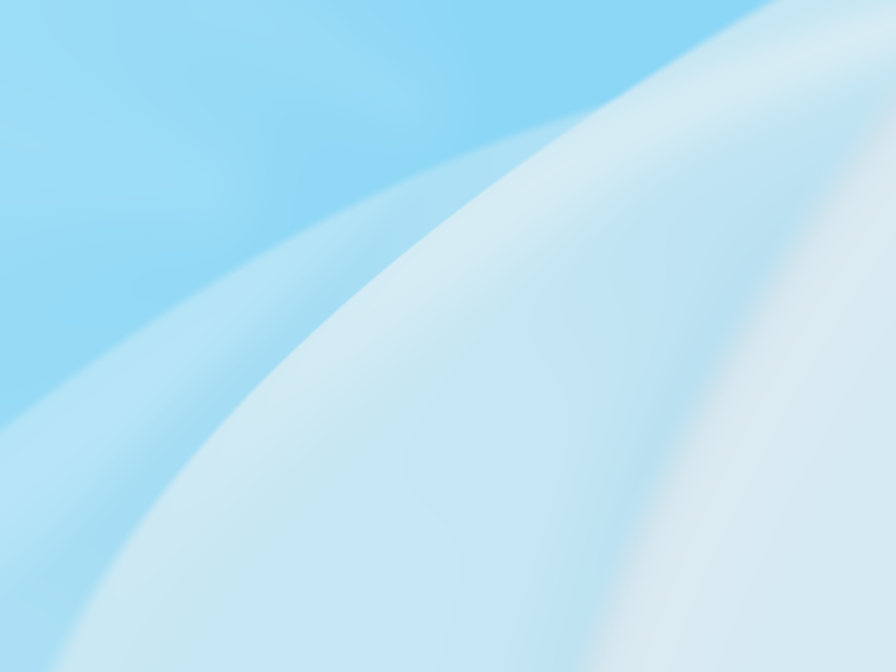
Reproduce this background procedurally as a Shadertoy shader.

```glsl
// Soft overlapping sheets sweeping up to the right across a pale blue sky.
// Each sheet is bounded by a parabola; its signed distance drives both the
// blurred edge and the highlights and shadows laid along the fold.

const vec3 SKY_LIGHT   = vec3(0.608, 0.861, 0.965);
const vec3 SKY_DEEP    = vec3(0.548, 0.842, 0.965);
const vec3 SKY_STREAK  = vec3(0.632, 0.874, 0.970);
const vec3 BACK_SHADE  = vec3(0.645, 0.865, 0.956);
const vec3 BACK_LIGHT  = vec3(0.718, 0.896, 0.966);
const vec3 MID_BASE    = vec3(0.777, 0.904, 0.952);
const vec3 MID_COOL    = vec3(0.745, 0.890, 0.952);
const vec3 MID_CREST   = vec3(0.850, 0.930, 0.960);
const vec3 MID_SHADOW  = vec3(0.715, 0.875, 0.940);
const vec3 FRONT_BASE  = vec3(0.838, 0.917, 0.954);
const vec3 FRONT_CREST = vec3(0.860, 0.920, 0.948);
const vec3 FRONT_RIM   = vec3(0.825, 0.887, 0.918);

// Approximate distance from v to the parabola k.x + k.y*u + k.z*u*u.
float parabolaDistance(float u, float v, vec3 k) {
    float slope = k.y + 2.0 * k.z * u;
    return (v - k.x - u * (k.y + k.z * u)) / sqrt(1.0 + slope * slope);
}

float bell(float x, float width) {
    return exp(-x * x / (width * width));
}

// Bell with separate widths on its negative and positive sides.
float skewBell(float x, float before, float after) {
    return bell(x, x < 0.0 ? before : after);
}

float edge(float d, float softness) {
    return smoothstep(-softness, softness, d);
}

// Soft glow around the segment from a to b.
float streak(vec2 p, vec2 a, vec2 b, float width) {
    vec2 ab = b - a;
    float t = clamp(dot(p - a, ab) / dot(ab, ab), 0.0, 1.0);
    return bell(length(p - a - t * ab), width);
}

vec3 skyColor(vec2 p) {
    vec3 color = mix(SKY_LIGHT, SKY_DEEP, smoothstep(0.0, 0.85, p.x));
    color = mix(color, SKY_DEEP, 0.35 * streak(p, vec2(0.0, 0.50), vec2(0.45, 0.69), 0.12));
    color = mix(color, SKY_STREAK, 0.60 * streak(p, vec2(-0.1, 0.83), vec2(0.30, 0.72), 0.085));
    return mix(color, SKY_STREAK, 0.40 * streak(p, vec2(0.33, 1.0), vec2(0.60, 0.85), 0.07));
}

// dBack: distance inside this sheet; dMid: distance to the sheet over it.
vec3 backColor(vec2 p, float dBack, float dMid) {
    float light = smoothstep(0.0, 0.12, -dMid) * skewBell(dBack - 0.07, 0.16, 0.13);
    light = max(light, 0.50 * smoothstep(0.4, 0.75, p.x));
    light = max(light, 0.35 * bell(length(p), 0.22));
    return mix(BACK_SHADE, BACK_LIGHT, light);
}

// dMid: distance inside this sheet; dFront: distance to the sheet over it.
vec3 midColor(vec2 p, float dMid, float dFront) {
    vec3 color = mix(MID_BASE, MID_COOL, 0.9 * bell(length(p - vec2(1.06, 0.68)), 0.27));
    float shadow = bell(dFront, 0.09) * mix(0.50, 0.85, bell(p.y - 0.4, 0.25));
    shadow *= 1.0 - 0.5 * smoothstep(0.6, 0.95, p.y);
    color = mix(color, MID_SHADOW, shadow);

    // The bright crest leaves the edge and bends right near the top.
    float bend = max(p.y - 0.7, 0.0);
    float crest = skewBell(dMid - 0.035 - 1.3 * bend * bend, 0.065, 0.085);
    float strength = mix(0.22, 0.90, smoothstep(0.05, 0.75, p.y));
    return mix(color, MID_CREST, crest * strength);
}

vec3 frontColor(vec2 p, float dFront) {
    float crest = skewBell(dFront - 0.08, 0.08, 0.10);
    crest = max(crest, 0.5 * smoothstep(0.3, 0.75, p.y));
    vec3 color = mix(FRONT_BASE, FRONT_CREST, crest);
    return mix(color, FRONT_RIM, 0.70 * bell(dFront, 0.04));
}

void mainImage(out vec4 fragColor, in vec2 fragCoord) {
    // Stretch to a 4:3 frame so the composition holds at any size.
    vec2 p = fragCoord / iResolution.xy * vec2(4.0 / 3.0, 1.0);

    // Distances are positive inside each sheet.
    float dBack  = -parabolaDistance(p.x, p.y, vec3(0.358, 0.783, -0.271));
    float dMid   = parabolaDistance(p.y, p.x, vec3(0.078, 0.453, 0.620));
    float dFront = parabolaDistance(p.y, p.x, vec3(0.868, 0.334, 0.248));

    // The middle edge is crisp at its centre and blurs toward both ends.
    float fromCentre = p.y - 0.60;
    float midSoftness = 0.0025 + 0.060 * fromCentre * fromCentre;

    // Layer the sheets from back to front.
    vec3 color = skyColor(p);
    color = mix(color, backColor(p, dBack, dMid), edge(dBack, 0.010));
    color = mix(color, midColor(p, dMid, dFront), edge(dMid, midSoftness));
    color = mix(color, frontColor(p, dFront), edge(dFront, 0.036));
    fragColor = vec4(color, 1.0);
}
```
